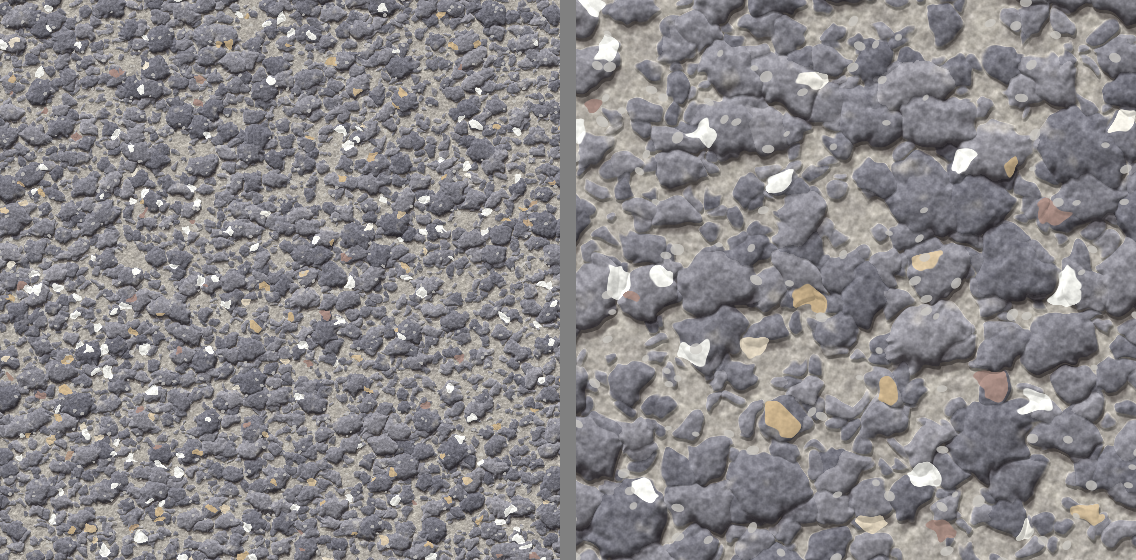
Left, the full canvas; right, a detail of the centre.
A Shadertoy shader for this texture:

```glsl
// Weathered asphalt: blue-grey stones in pale grit, with scattered light chips.

vec2 hash2(vec2 p) {
    vec3 q = fract(vec3(p.xyx) * vec3(0.1031, 0.1030, 0.0973));
    q += dot(q, q.yzx + 33.33);
    return fract((q.xx + q.yz) * q.zy);
}

float gradientNoise(vec2 p) {
    vec2 i = floor(p), f = p - i;
    vec2 u = f * f * f * (f * (f * 6.0 - 15.0) + 10.0);
    vec2 o = vec2(0.0, 1.0);
    float a = dot(hash2(i) * 2.0 - 1.0, f);
    float b = dot(hash2(i + o.yx) * 2.0 - 1.0, f - o.yx);
    float c = dot(hash2(i + o) * 2.0 - 1.0, f - o);
    float d = dot(hash2(i + 1.0) * 2.0 - 1.0, f - 1.0);
    return mix(mix(a, b, u.x), mix(c, d, u.x), u.y);
}

float fbm(vec2 p) {
    float sum = 0.0, amp = 1.0;
    for (int i = 0; i < 3; i++) {
        sum += amp * gradientNoise(p);
        p = mat2(1.6, 1.2, -1.2, 1.6) * p + 7.3;
        amp *= 0.6;
    }
    return sum;
}

// Height and random tint of the tallest flattened dome; keep is the filled share of cells.
vec2 stones(vec2 p, float cells, float keep) {
    p *= cells;
    vec2 best = vec2(0.0);
    for (int y = -1; y <= 1; y++)
    for (int x = -1; x <= 1; x++) {
        vec2 cell = floor(p) + vec2(x, y);
        vec2 shape = hash2(cell + cells * 3.0);
        vec2 pick = hash2(cell + cells * 7.0 + 51.0);
        vec2 d = p - cell - 0.15 - 0.7 * hash2(cell + cells);
        float turn = (shape.x - 0.4) * 1.8;
        d = mat2(cos(turn), -sin(turn), sin(turn), cos(turn)) * d;
        d.y *= 1.15 + 0.5 * shape.y;
        float radius = mix(0.38, 0.68, pick.y);
        float q = dot(d, d) / (radius * radius);
        float height = radius / cells * 0.6 * (1.0 - q * q);
        if (pick.x < keep && height > best.x) best = vec2(height, shape.y);
    }
    return best;
}

// Bends the outlines so that the stones look broken.
vec2 crumble(vec2 p) {
    p += 0.011 * vec2(gradientNoise(p * 48.0), gradientNoise(p * 48.0 + 31.0));
    return p + 0.005 * vec2(gradientNoise(p * 130.0 + 9.0), gradientNoise(p * 130.0 + 67.0));
}

// Surface height, stone tint, stone cover.
vec3 relief(vec2 p) {
    vec2 q = crumble(p);
    vec2 top = stones(q, 23.0, 0.65);
    vec2 mid = stones(q + 0.31, 42.0, 0.7);
    vec2 fine = stones(q + 0.73, 80.0, 0.5);
    if (mid.x > top.x) top = mid;
    if (fine.x > top.x) top = fine;
    float cover = smoothstep(0.0005, 0.003, top.x);
    return vec3(top.x + 0.0018 * fbm(p * 120.0), top.y, cover);
}

void mainImage(out vec4 fragColor, in vec2 fragCoord) {
    vec2 p = fragCoord / iResolution.y + 2.0;
    vec2 toLight = normalize(vec2(-0.35, 1.0));
    vec3 ground = relief(p);

    // Slope away from the light and short cast shadows
    float slope = (relief(p + toLight * 0.002).x - ground.x) / 0.002;
    float rise = relief(p + toLight * 0.007).x - ground.x;
    float shadow = smoothstep(0.001, 0.010, rise);

    // Stone and pale grit
    float grain = fbm(p * 210.0);
    float patches = fbm(p * 9.0);
    vec3 stone = mix(vec3(0.40, 0.40, 0.435), vec3(0.53, 0.525, 0.55), ground.y);
    stone += 0.13 * grain + 0.05 * patches;
    vec3 grit = mix(vec3(0.61, 0.59, 0.57), vec3(0.74, 0.72, 0.68), 0.5 + 0.7 * fbm(p * 60.0));
    grit += 0.14 * grain;
    float dust = smoothstep(0.25, 0.75, fbm(p * 38.0 + 5.0) + 0.4 * patches);
    vec3 color = mix(grit, stone, ground.z * (1.0 - 0.7 * dust));

    // Relief shading
    float light = 1.03 - 0.30 * clamp(slope, -0.7, 1.3);
    color *= light * (1.0 - 0.38 * shadow);
    color += vec3(0.012, 0.0, 0.004) * shadow;

    // White, tan and rosy chips, then tiny mineral specks
    vec2 chip = stones(crumble(p) + 0.47, 60.0, 0.055);
    vec3 chipColor = mix(vec3(0.93, 0.93, 0.91), vec3(0.76, 0.67, 0.53), smoothstep(0.5, 0.65, chip.y));
    chipColor = mix(chipColor, vec3(0.62, 0.52, 0.49), smoothstep(0.8, 0.9, chip.y));
    chipColor *= mix(1.0, light, 0.45) + 0.1 * grain;
    color = mix(color, chipColor, smoothstep(0.0004, 0.002, chip.x));
    vec2 speck = stones(p + 0.19, 150.0, 0.045);
    color = mix(color, vec3(0.80, 0.79, 0.77), 0.75 * smoothstep(0.0003, 0.0015, speck.x));

    fragColor = vec4(clamp(color, 0.0, 1.0), 1.0);
}
```
